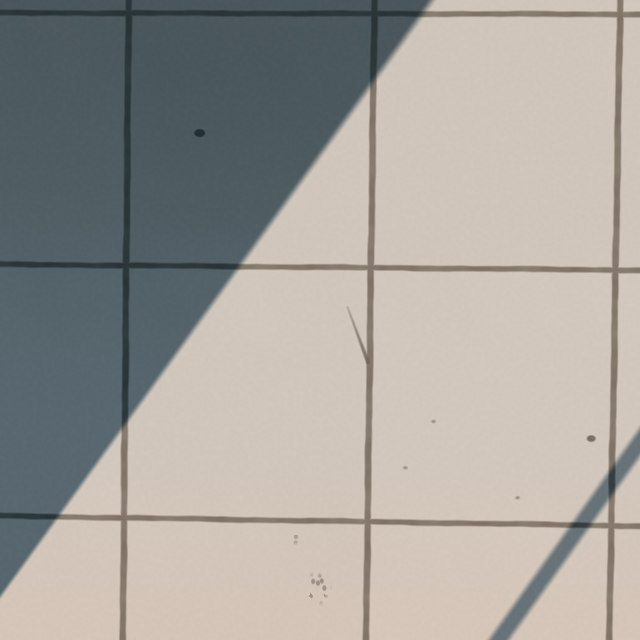
Write a three.js fragment shader that draws this texture.

```glsl
// Pale square wall tiles with thin grout, crossed by a broad diagonal shadow
// and a narrow bar shadow. A slightly skewed grid gives the joints; layered
// sines and cellular noise add wobble, mottling, flecks and worn grout.
varying vec2 vUv;

const vec3 TILE_LIT = vec3(0.82, 0.78, 0.74);
const vec3 TILE_WARM = vec3(0.835, 0.775, 0.725);
const vec3 SHADE_LOW = vec3(0.345, 0.405, 0.435);
const vec3 SHADE_HIGH = vec3(0.295, 0.345, 0.365);
const vec3 GROUT_LIT = vec3(0.49, 0.44, 0.39);
const vec3 GROUT_SHADE = vec3(0.16, 0.20, 0.21);
const float SOFT = 0.002;

vec2 hash2(vec2 p) {
  vec3 q = fract(p.xyx * vec3(0.1031, 0.1030, 0.0973));
  q += dot(q, q.yzx + 33.33);
  return fract((q.xx + q.yz) * q.zy);
}

// x: distance to the nearest cell point, y: random value of that cell
vec2 cellular(vec2 p) {
  vec2 cell = floor(p);
  vec2 nearest = vec2(8.0, 0.0);
  for (int j = -1; j <= 1; j++) {
    for (int i = -1; i <= 1; i++) {
      vec2 id = cell + vec2(float(i), float(j));
      vec2 rnd = hash2(id + 40.0);
      float d = length(id + rnd - p);
      if (d < nearest.x) nearest = vec2(d, rnd.y);
    }
  }
  return nearest;
}

float waves(float t, float seed) {
  return (sin(t * 23.0 + seed) + 0.6 * sin(t * 61.0 + seed * 2.3)
        + 0.4 * sin(t * 137.0 + seed * 4.1)) * 0.5;
}

// Tile coordinates with the slight convergence of both joint directions
vec2 tileCoord(vec2 p) {
  return vec2((p.x - 0.192 - 0.0091 * p.y) / (0.380 + 0.004 * p.y),
              (p.y - 0.194 + 0.016 * p.x) / (0.393 + 0.0068 * p.x));
}

float stroke(float dist, float halfWidth, float soft) {
  return 1.0 - smoothstep(halfWidth - soft, halfWidth + soft, dist);
}

float joint(float coord, float along, float pitch, float halfWidth, float seed) {
  float offset = (fract(coord + 0.5) - 0.5) * pitch + 0.0007 * waves(along, seed);
  float width = halfWidth + 0.0004 * waves(along * 1.7, seed + 2.0);
  return stroke(abs(offset), width, SOFT) * (0.92 + 0.08 * waves(along * 2.0, seed));
}

// Signed distance from a sloped edge, positive above it
float slopeDistance(vec2 p, float height, float slope) {
  return (p.y - height - slope * p.x) / sqrt(1.0 + slope * slope);
}

// Scratch tapering from a to b
float scratch(vec2 p, vec2 a, vec2 b, float halfWidth) {
  float t = clamp(dot(p - a, b - a) / dot(b - a, b - a), 0.0, 1.0);
  return stroke(length(p - mix(a, b, t)), halfWidth * mix(0.4, 1.0, t), SOFT)
       * mix(0.4, 0.9, t);
}

float speck(vec2 p, vec2 center, float radius) {
  vec2 d = (p - center) * vec2(0.85, 1.15);
  return stroke(length(d), radius, SOFT);
}

// Loose arc of dust specks, the last one larger
float speckArc(vec2 p, vec2 center, vec2 radii) {
  float mask = 0.0;
  for (int k = 0; k < 4; k++) {
    float n = float(k);
    float angle = 2.3 + n + 0.15 * n * n;
    float last = step(2.5, n);
    vec2 spot = center + radii * vec2(cos(angle), sin(angle));
    mask = max(mask, speck(p, spot, mix(0.0028, 0.0058, last)) * mix(0.55, 0.9, last));
  }
  return mask;
}

// Broken flecks inside an elliptic patch
float scuff(vec2 p, vec2 center, vec2 radii) {
  float patchMask = 1.0 - smoothstep(0.5, 1.0, length((p - center) / radii));
  vec2 cell = cellular(p * vec2(110.0, 85.0));
  return patchMask * step(0.55, cell.y) * (1.0 - smoothstep(0.2, 0.5, cell.x));
}

void main() {
  vec2 p = vUv;
  vec2 tile = tileCoord(p);

  // Broad shadow and bar shadow with soft penumbrae
  float penumbra = mix(0.004, 0.008, p.y);
  float shadow = smoothstep(-penumbra, penumbra, slopeDistance(p, 0.067, 1.381));
  float bar = stroke(abs(slopeDistance(p, -1.091, 1.40)), 0.0125, 0.006);
  float dark = max(shadow, 0.88 * bar);

  // Tile faces: faint tint per tile, mottling and grain
  vec3 lit = mix(TILE_WARM, TILE_LIT, smoothstep(0.0, 0.35, p.y));
  vec3 shade = mix(SHADE_LOW, SHADE_HIGH, smoothstep(0.3, 0.95, p.y));
  vec3 color = mix(lit, shade, dark);
  float mottle = waves(p.x * 0.5 + p.y * 0.2, 1.0) * waves(p.y * 0.4, 3.0);
  float grain = cellular(p * 130.0).x - 0.5;
  color += 0.012 * (hash2(floor(tile) + 7.0).x - 0.5) + 0.006 * mottle + 0.012 * grain;

  // Grout joints
  vec3 grout = mix(GROUT_LIT, GROUT_SHADE, dark);
  float lines = max(joint(tile.x, p.y, 0.382, 0.0050, 1.3),
                    joint(tile.y, p.x, 0.396, 0.0043, 4.7));
  color = mix(color, grout, clamp(lines, 0.0, 1.0));

  // Wear: scratch, specks and scuffs
  float wear = scratch(p, vec2(0.543, 0.520), vec2(0.575, 0.434), 0.0030);
  wear = max(wear, speckArc(p, vec2(0.780, 0.290), vec2(0.154, 0.069)));
  wear = max(wear, speck(p, vec2(0.312, 0.792), 0.0070));
  wear = max(wear, 0.40 * scuff(p, vec2(0.456, 0.160), vec2(0.024, 0.014)));
  wear = max(wear, 0.55 * scuff(p, vec2(0.495, 0.080), vec2(0.026, 0.030)));
  color = mix(color, grout * 0.9, wear);

  gl_FragColor = vec4(color, 1.0);
}
```
